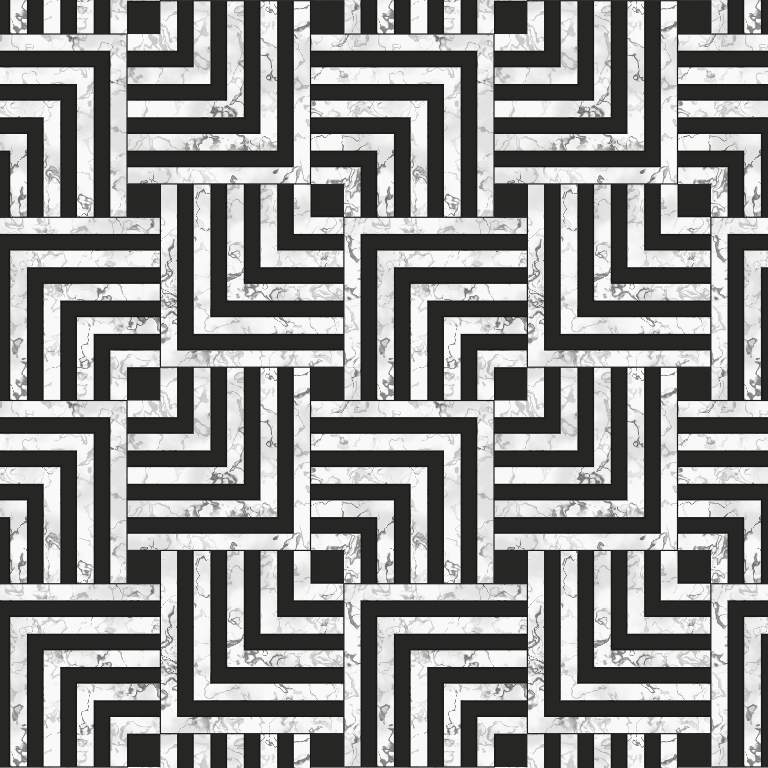
Write a three.js fragment shader that draws this pattern.

```glsl
// Pinwheel of square tiles, each filled with nested L-shaped strips of white
// veined marble and black stone. Four mirrored tiles make one repeat; they
// share or enclose small black squares. The veins are contours of warped noise.

varying vec2 vUv;

const vec2 UNIT = vec2(0.02172, 0.02169); // width of one strip on the canvas
const vec2 ORIGIN = vec2(0.1654, 0.5219); // inner corner of the first tile
const float TILE = 11.0;                  // tile side, in strips
const float SEAM = 0.035;                 // half width of the joint, in strips
const vec3 STONE = vec3(0.15, 0.15, 0.14);
const vec3 STONE_EDGE = vec3(0.10, 0.10, 0.09);
const vec3 MARBLE = vec3(0.975);

float hash(vec2 p) {
  vec3 h = fract(p.xyx * vec3(0.1031, 0.1030, 0.0973));
  h += dot(h, h.yzx + 33.33);
  return fract((h.x + h.y) * h.z);
}

float noise(vec2 p) {
  vec2 i = floor(p);
  vec2 f = fract(p);
  f = f * f * (3.0 - 2.0 * f);
  float low = mix(hash(i), hash(i + vec2(1.0, 0.0)), f.x);
  float high = mix(hash(i + vec2(0.0, 1.0)), hash(i + 1.0), f.x);
  return mix(low, high, f.y);
}

float fbm(vec2 p) {
  float sum = 0.0;
  float weight = 0.5;
  for (int i = 0; i < 4; i++) {
    sum += weight * noise(p);
    p = mat2(1.6, 1.2, -1.2, 1.6) * p + 7.3;
    weight *= 0.5;
  }
  return sum / 0.9375;
}

// Thin line along the middle contour of the noise
float vein(vec2 p, float width) {
  return 1.0 - smoothstep(0.0, width, abs(fbm(p) - 0.5));
}

vec3 marble(vec2 p) {
  vec2 warp = 2.5 * vec2(fbm(p * 0.6), fbm(p * 0.6 + 17.0));
  float cloud = smoothstep(0.48, 0.75, fbm(p * 0.5 + 40.0));
  float patches = smoothstep(0.38, 0.65, fbm(p * 0.4 + 71.0));
  float bold = vein(p * 0.55 + warp, 0.045) * patches;
  float faint = vein(p * 0.8 - warp + 29.0, 0.05) * (1.0 - 0.6 * patches);
  return MARBLE * (1.0 - 0.09 * cloud - 0.48 * bold - 0.2 * faint);
}

// Coverage of the region below an edge, smoothed over one pixel
float below(float value, float edge, float pixel) {
  return clamp((edge - value) / pixel + 0.5, 0.0, 1.0);
}

// Colour at a place measured from the inner corner of a tile
vec3 tileColour(vec2 place, float seed, float pixel) {
  float reach = max(place.x, place.y);
  float band = min(reach, TILE - 0.5);
  float fromCentre = abs(mod(band - 1.5, 2.0) - 1.0); // 0 mid marble, 1 mid stone
  float joint = min(min(place.x, place.y), TILE - reach);

  float white = below(fromCentre, 0.5, pixel) * step(1.5, reach);
  white *= 1.0 - below(joint, SEAM, pixel);

  float rim = below(fromCentre, 0.6, pixel) * step(1.5, reach);
  vec3 stone = mix(STONE, STONE_EDGE, rim);
  vec2 slab = vec2(seed * 31.7, floor(reach) * 13.1);
  return mix(stone, marble(place + slab), white);
}

void main() {
  // Strip units, with y pointing down
  vec2 p = (vUv - ORIGIN) / UNIT * vec2(1.0, -1.0);
  float pixel = max(fwidth(p.x), fwidth(p.y));
  vec3 colour = STONE;

  // Two pairs of opposed tiles, each pair meeting in one shared square
  for (int i = 0; i < 4; i++) {
    float k = float(i);
    float second = step(1.5, k);   // which pair
    float turned = mod(k, 2.0);    // which tile of the pair
    vec2 facing = vec2(1.0 - 2.0 * turned);
    facing.y *= 1.0 - 2.0 * second;
    vec2 corner = vec2(TILE * second + 2.0 * turned);
    corner.y = TILE * second + 2.0 * abs(second - turned);

    vec2 place = mod((p - corner) * facing, 2.0 * TILE);
    if (max(place.x, place.y) < TILE) {
      colour = tileColour(place, k + 1.0, pixel);
    }
  }
  gl_FragColor = vec4(colour, 1.0);
}
```
